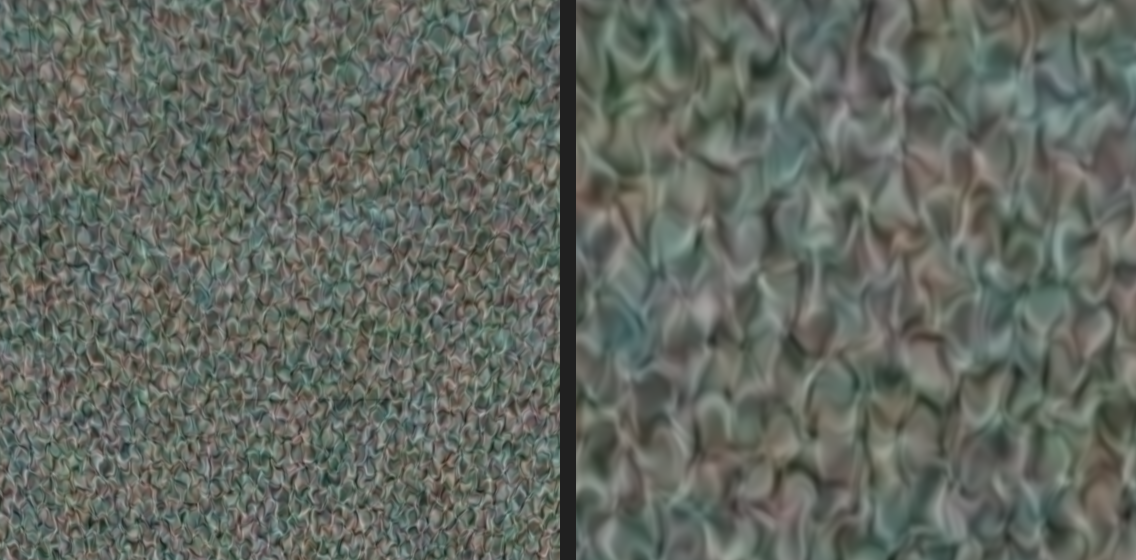
Left, the full canvas; right, a detail of the centre.
A WebGL 1 fragment shader for this texture:

```glsl
precision highp float;
// Grey-green felt carpet: short tangled fibres, faint tints and two thin seams.

uniform vec2 u_resolution;

const vec3 BASE_COLOR = vec3(0.388, 0.408, 0.380);
const vec3 GREEN_TINT = vec3(-0.075, 0.020, 0.008);
const vec3 BLUE_TINT = vec3(-0.015, 0.000, 0.050);
const vec2 FIBRE_FREQ = vec2(66.0, 45.0);   // cells per canvas, taller than wide
const float FINE_SCALE = 1.75;
const float FINE_AMOUNT = 0.70;
const float CURL = 0.38;                    // bending of fibres, in cells
const float CONTRAST_NEAR = 0.31;           // bottom edge
const float CONTRAST_FAR = 0.25;            // top edge
const float BROAD_SHADE = 0.045;
const float SEAM_WIDTH = 0.0022;
const float SEAM_DEPTH = 0.11;
const float CROSS_SEAM_DEPTH = 0.06;

float hash(vec2 p) {
  vec3 q = fract(p.xyx * vec3(0.1031, 0.1030, 0.0973));
  q += dot(q, q.yzx + 33.33);
  return fract((q.x + q.y) * q.z);
}

vec2 gradientAt(vec2 cell) {
  float angle = 6.28319 * hash(cell);
  return vec2(cos(angle), sin(angle));
}

// Gradient noise, about -0.7 to 0.7
float noise(vec2 p) {
  vec2 i = floor(p);
  vec2 f = p - i;
  vec2 w = f * f * f * (f * (f * 6.0 - 15.0) + 10.0);
  vec2 e = vec2(1.0, 0.0);
  float a = dot(gradientAt(i), f);
  float b = dot(gradientAt(i + e.xy), f - e.xy);
  float c = dot(gradientAt(i + e.yx), f - e.yx);
  float d = dot(gradientAt(i + e.xx), f - e.xx);
  return mix(mix(a, b, w.x), mix(c, d, w.x), w.y);
}

// Two curled octaves; the second is turned to hide the lattice
float fibres(vec2 p) {
  vec2 bend = vec2(noise(p * 0.8 + 71.3), noise(p * 0.8 + 137.9));
  p += CURL * 2.0 * bend;
  vec2 turned = mat2(0.94, 0.34, -0.34, 0.94) * p;
  return noise(p + 200.0) + FINE_AMOUNT * noise(turned * FINE_SCALE + 311.7);
}

// Soft dark line around a signed distance
float seam(float dist) {
  return exp(-dist * dist / (SEAM_WIDTH * SEAM_WIDTH));
}

void main() {
  vec2 uv = gl_FragCoord.xy / u_resolution;

  // Slight perspective: the pile is finer towards the bottom
  vec2 floorPos = vec2((uv.x - 0.5) * mix(1.2, 0.88, uv.y) + 0.5,
                       uv.y * (1.2 - 0.16 * uv.y));

  // Fibre relief and broad shading
  float shade = fibres(floorPos * FIBRE_FREQ);
  shade *= mix(CONTRAST_NEAR, CONTRAST_FAR, uv.y);
  shade += BROAD_SHADE * (noise(floorPos * 5.0 + 17.4) + noise(floorPos * 19.0 + 43.1));

  // Green to brown and blue to yellow blotches
  float green = noise(floorPos * 13.0 + 91.6) + 0.9 * noise(floorPos * 37.0 + 57.2);
  float blue = noise(floorPos * 10.0 + 163.8) + 0.8 * noise(floorPos * 31.0 + 119.5);

  // Leaning seam at the left and a faint cross seam
  float wobble = 0.003 * noise(uv * 11.0 + 29.7);
  float patchy = 0.65 + 0.9 * noise(uv * 24.0 + 83.3);
  float side = seam(uv.x - 0.05 - 0.05 * (1.0 - uv.y) + wobble);
  side *= smoothstep(0.14, 0.22, uv.y);
  float across = seam(uv.y - 0.286 + wobble);
  across *= smoothstep(0.28, 0.42, uv.x) * (1.0 - smoothstep(0.70, 0.86, uv.x));
  shade -= patchy * (SEAM_DEPTH * side + CROSS_SEAM_DEPTH * across);

  vec3 color = BASE_COLOR + shade + GREEN_TINT * green + BLUE_TINT * blue;
  gl_FragColor = vec4(clamp(color, 0.0, 1.0), 1.0);
}
```
